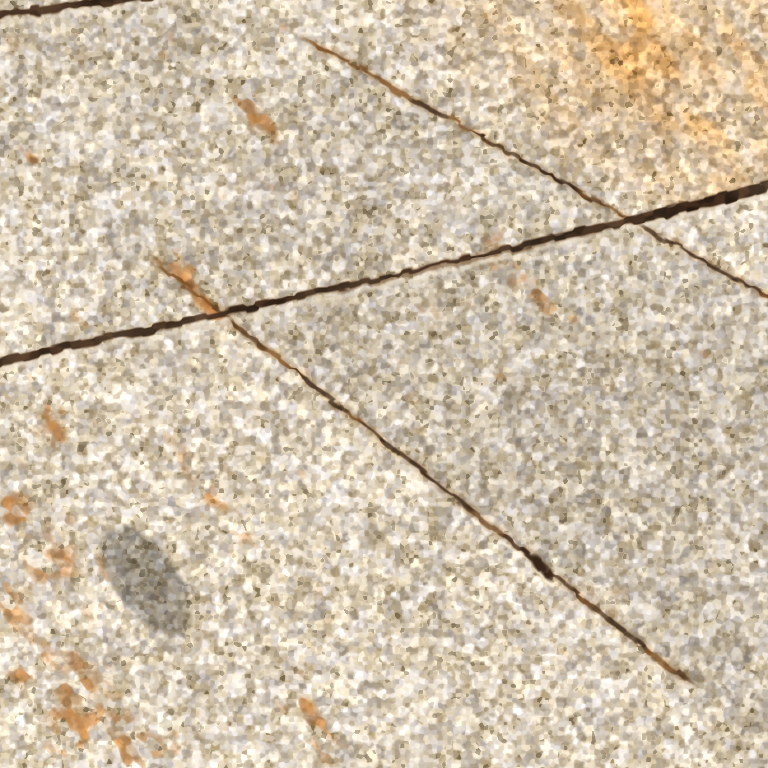
This texture is drawn by a Shadertoy shader. Its source:

```glsl
// Sunlit granite paving seen at an angle: speckled slabs, dark joints, rust streaks.
// Smoothed cellular noise makes the grain, the wear and the stains; the joints are
// distances to one gentle curve and two slanted lines, broken up by the same noise.

const vec3 STONE = vec3(0.845, 0.795, 0.715);
const vec3 SOIL  = vec3(0.22, 0.15, 0.10);
const vec3 RUST  = vec3(0.72, 0.47, 0.23);
const vec3 OCHRE = vec3(0.89, 0.70, 0.47);
const vec2 STREAK_DIR = vec2(0.64, -0.77);

vec2 hash2(vec2 p) {
    vec3 q = fract(p.xyx * vec3(0.1031, 0.1030, 0.0973));
    q += dot(q, q.yzx + 33.33);
    return fract((q.xx + q.yz) * q.zy);
}

// Two random values per cell, blended smoothly around jittered centres.
vec2 cells(vec2 p) {
    vec2 base = floor(p), sum = vec2(0.0);
    float total = 0.0;
    for (int y = -1; y <= 1; y++)
    for (int x = -1; x <= 1; x++) {
        vec2 id = base + vec2(x, y);
        vec2 d = id + 0.15 + 0.7 * hash2(id + 17.0) - p;
        float w = exp(-9.0 * dot(d, d));
        sum += w * hash2(id + 71.0);
        total += w;
    }
    return sum / total;
}

// Coordinates along and across a direction.
vec2 alignTo(vec2 p, vec2 dir) {
    return vec2(dot(p, dir), dot(p, vec2(-dir.y, dir.x)));
}

float ellipseGlow(vec2 p, vec2 centre, vec2 radius, vec2 dir) {
    vec2 q = alignTo(p - centre, dir) / radius;
    return exp(-dot(q, q));
}

float band(float dist, float halfWidth, float soft) {
    return 1.0 - smoothstep(halfWidth - soft, halfWidth + soft, abs(dist));
}

// Signed vertical offset from a line, scaled to true distance.
float lineDist(vec2 p, float height, float slope) {
    return (p.y - height - slope * p.x) * inversesqrt(1.0 + slope * slope);
}

vec3 stoneColour(vec2 p) {
    vec2 coarse = cells(p * 88.0);
    vec2 fine = cells(p * 165.0 + 9.0);
    vec2 cloud = cells(p * 7.0 + 3.0);
    float light = 0.55 * coarse.x + 0.45 * fine.x - 0.5;
    float warm = 0.6 * coarse.y + 0.4 * fine.y - 0.5;
    vec3 c = STONE + light * vec3(0.50, 0.52, 0.55);
    c += warm * vec3(0.05, 0.0, -0.14) + 0.05 * (cloud.x - 0.5);
    float fleck = smoothstep(0.74, 0.95, fine.y) * smoothstep(0.45, 0.8, coarse.y);
    return c * (1.0 - 0.3 * fleck);
}

// Rust gathers in patches, each given as centre, length and breadth.
float rustMask(vec2 p) {
    vec4 patches[9] = vec4[9](
        vec4(0.06, 0.30, 0.10, 0.045), vec4(0.08, 0.12, 0.16, 0.055),
        vec4(0.28, 0.36, 0.09, 0.020), vec4(0.41, 0.07, 0.08, 0.022),
        vec4(0.34, 0.84, 0.05, 0.020), vec4(0.06, 0.44, 0.04, 0.025),
        vec4(0.05, 0.78, 0.04, 0.007), vec4(0.26, 0.61, 0.08, 0.012),
        vec4(0.68, 0.64, 0.08, 0.022));
    float glow = 0.0;
    for (int i = 0; i < 9; i++)
        glow = max(glow, ellipseGlow(p, patches[i].xy, patches[i].zw, STREAK_DIR));
    vec2 q = alignTo(p, STREAK_DIR);
    float n = 0.55 * cells(q * vec2(22.0, 38.0)).x + 0.45 * cells(q * vec2(60.0, 85.0)).y;
    return smoothstep(0.64, 0.98, 0.42 * glow + 0.8 * n);
}

void mainImage(out vec4 fragColor, in vec2 fragCoord) {
    vec2 uv = fragCoord / iResolution.xy;
    float soft = max(1.0 / iResolution.y, 0.0016);
    vec2 wear = cells(uv * 24.0);
    vec2 chip = cells(uv * 75.0 + 5.0);
    float wobble = 0.004 * (wear.x - 0.5) + 0.005 * (chip.x - 0.5);

    // Joint distances
    float mainDist = lineDist(uv - vec2(0.0, 0.026 * uv.x * uv.x), 0.531, 0.2) + wobble;
    float backDist = lineDist(uv, 0.98, 0.14) + wobble;
    float leftDist = lineDist(uv, 0.8184, -0.786);
    float rightDist = lineDist(uv, 1.172, -0.559);

    // Slabs, each with its own tone
    vec3 col = stoneColour(uv);
    float front = smoothstep(0.01, -0.01, mainDist);
    float between = smoothstep(-0.01, 0.01, leftDist) * smoothstep(0.01, -0.01, rightDist);
    col *= 1.0 - between * mix(0.025, 0.05, front);
    col *= 1.0 + 0.02 * front * (1.0 - between);

    // Ochre wash on the far slab, then rust streaks
    float wash = smoothstep(0.0, 0.05, rightDist) * (1.0 - front);
    wash *= ellipseGlow(uv, vec2(0.85, 0.95), vec2(0.26, 0.16), STREAK_DIR);
    vec2 streak = cells(alignTo(uv, STREAK_DIR) * vec2(14.0, 42.0));
    col = mix(col, col * OCHRE / STONE, wash * (0.35 + 0.9 * streak.x));
    col = mix(col, RUST * (0.75 + 0.5 * chip.y), 0.75 * rustMask(uv));

    // Damp oval stain
    vec2 oval = alignTo(uv - vec2(0.189, 0.245), vec2(0.58, -0.815)) / vec2(0.086, 0.043);
    col *= 1.0 - 0.27 * (1.0 - smoothstep(0.85, 1.08, length(oval) + 0.1 * (wear.y - 0.5)));

    // Thin cross joints: rusty where they begin, sooty further on
    for (int i = 0; i < 2; i++) {
        float k = float(i);
        float start = mix(0.19, 0.385, k), end = mix(0.915, 1.2, k);
        float dist = mix(leftDist, rightDist, k) + wobble;
        float reach = smoothstep(start, start + 0.03, uv.x) * smoothstep(end, end - 0.03, uv.x);
        float soot = smoothstep(0.0, 0.2, uv.x - start) * smoothstep(0.1, 0.6, wear.y);
        col = mix(col, col * vec3(0.86, 0.78, 0.68), reach * band(dist, 0.005, 0.005));
        float crack = band(dist, 0.0014 + 0.0022 * wear.x, soft) * reach;
        col = mix(col, mix(RUST * 0.72, SOIL, soot), crack * (0.6 + 0.4 * chip.y));
    }
    float debris = ellipseGlow(uv, vec2(0.705, 0.262), vec2(0.024, 0.009), STREAK_DIR);
    col = mix(col, SOIL, smoothstep(0.35, 0.8, debris + 0.4 * (chip.x - 0.5)));

    // Wide joints: pale lower lip, brown shoulder, dark and partly filled core
    float wide = abs(mainDist) < abs(backDist) ? mainDist : backDist;
    float worn = exp(-pow((uv.x - 0.57) / 0.12, 2.0));
    float halfWidth = mix(0.0045, 0.0068, smoothstep(0.6, 0.9, uv.x)) * (0.65 + 0.7 * wear.x);
    col = mix(col, vec3(0.93, 0.88, 0.80), 0.55 * band(wide + 0.010, 0.003, 0.003));
    col = mix(col, vec3(0.56, 0.44, 0.32), 0.75 * band(wide, halfWidth + 0.001, 0.0025));
    float core = band(wide - 0.0015 * worn, halfWidth * (1.0 - 0.5 * worn), soft);
    col = mix(col, SOIL * (0.6 + 0.8 * chip.y), core * (0.75 + 0.25 * wear.y));

    fragColor = vec4(clamp(col, 0.0, 1.0), 1.0);
}
```
